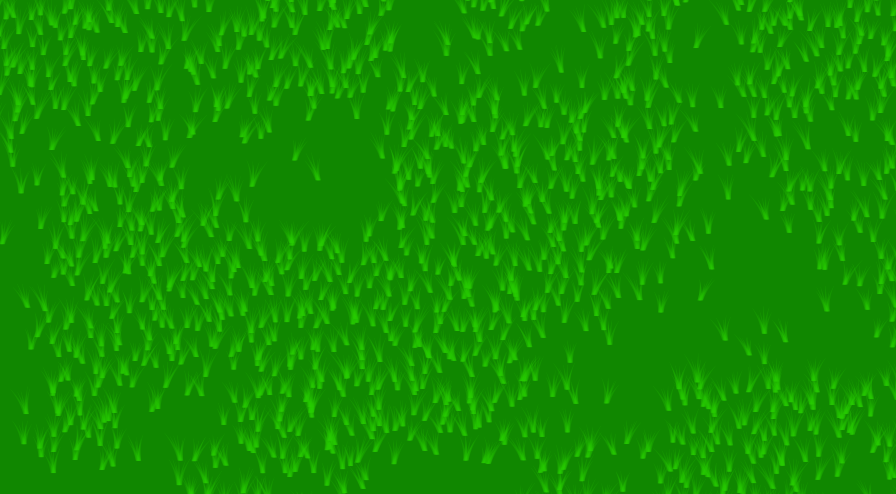
This texture is drawn by a Shadertoy shader. Its source:

```glsl
// Meadow of translucent, clumped grass tufts on a flat green ground.
#define GROUND vec3(0.063, 0.530, 0.0)
#define BLADE vec3(0.148, 0.800, 0.0)
#define CELL 0.045
#define TUFTS_PER_CELL 2
#define BLADES 6
#define TUFT_HEIGHT 0.060
#define BLADE_HALF_WIDTH 0.0036
#define LEAN 0.35
#define FAN 0.42
#define CLUMP_FREQUENCY 7.0
#define ROOT_ALPHA 0.34
#define TIP_ALPHA 0.16

float hash(vec2 p) {
    return fract(sin(dot(p, vec2(127.1, 311.7))) * 43758.5453);
}

float valueNoise(vec2 p) {
    vec2 i = floor(p), f = fract(p);
    f = f * f * (3.0 - 2.0 * f);
    float low = mix(hash(i), hash(i + vec2(1.0, 0.0)), f.x);
    float high = mix(hash(i + vec2(0.0, 1.0)), hash(i + 1.0), f.x);
    return mix(low, high, f.y);
}

// Opacity of one tapered blade rooted at the origin and curving outwards.
float bladeAlpha(vec2 p, float height, float lean, float fan, float pixel) {
    float t = clamp(p.y / height, 0.0, 1.0);
    float spine = height * (lean * t + fan * (0.3 * t + 0.7 * t * t));
    float slope = lean + fan * (0.3 + 1.4 * t);
    float dist = abs(p.x - spine) / sqrt(1.0 + slope * slope);
    float halfWidth = BLADE_HALF_WIDTH * (1.0 - t);
    float cover = clamp((halfWidth - dist) / pixel + 0.5, 0.0, 1.0);
    cover *= clamp(p.y / pixel + 0.5, 0.0, 1.0);
    cover *= clamp((height - p.y) / pixel + 0.5, 0.0, 1.0);
    return cover * mix(ROOT_ALPHA, TIP_ALPHA, t);
}

// Share of ground left visible through one tuft.
float tuftTransmission(vec2 p, vec2 seed, float pixel) {
    float size = TUFT_HEIGHT * mix(0.75, 1.0, hash(seed + 3.1));
    float lean = LEAN * (2.0 * hash(seed + 5.7) - 1.0);
    float through = 1.0;
    for (int i = 0; i < BLADES; i++) {
        float k = float(i);
        vec2 bladeSeed = seed + vec2(k * 1.37, 11.3 + k);
        float side = 2.0 * (k + hash(bladeSeed)) / float(BLADES) - 1.0;
        float height = size * mix(0.7, 1.0, hash(bladeSeed + 2.9));
        vec2 root = vec2(side * 0.0025, 0.0);
        through *= 1.0 - bladeAlpha(p - root, height, lean, side * FAN, pixel);
    }
    return through;
}

void mainImage(out vec4 fragColor, in vec2 fragCoord) {
    vec2 uv = fragCoord / iResolution.y;
    float pixel = 1.0 / iResolution.y;
    vec2 home = floor(uv / CELL);
    float through = 1.0;

    // Tufts grow upwards, so only cells beside and below can reach here.
    for (int y = -2; y <= 0; y++) {
        for (int x = -1; x <= 1; x++) {
            vec2 cell = home + vec2(x, y);
            for (int n = 0; n < TUFTS_PER_CELL; n++) {
                vec2 seed = cell + float(n) * vec2(37.3, 71.9);
                vec2 root = (cell + vec2(hash(seed + 0.3), hash(seed + 1.7))) * CELL;
                float clump = valueNoise(root * CLUMP_FREQUENCY + 4.0);
                float density = smoothstep(0.10, 0.75, clump);
                if (hash(seed + 8.9) < density) {
                    through *= tuftTransmission(uv - root, seed, pixel);
                }
            }
        }
    }

    fragColor = vec4(mix(BLADE, GROUND, through), 1.0);
}
```
